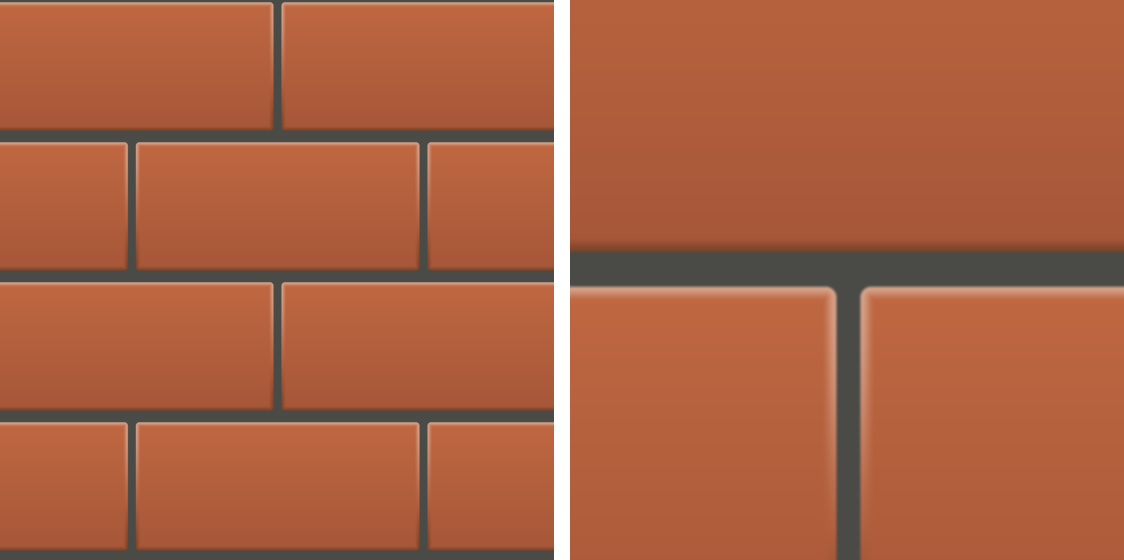
Left: the whole. Right: its middle third, enlarged.
A WebGL 1 fragment shader for this pattern:

```glsl
precision highp float;
// Running-bond wall of smooth terracotta bricks with bevelled rims and grey mortar.

uniform vec2 u_resolution;

// Lengths are in row heights
const float ROWS = 4.0;
const vec2 PITCH = vec2(2.083, 1.0);
const vec2 BRICK_HALF = vec2(1.013, 0.458);
const float CORNER_RADIUS = 0.026;
const float RIM_WIDTH = 0.036;
const float EVEN_JOINT = 1.982;
const float ODD_JOINT = 0.942;
const float TOP_OFFSET = 0.026;

const vec3 MORTAR = vec3(0.29, 0.29, 0.28);
const vec3 CLAY_TOP = vec3(0.75, 0.405, 0.255);
const vec3 CLAY_BOTTOM = vec3(0.65, 0.34, 0.22);
const vec3 RIM_LIGHT = vec3(0.84, 0.64, 0.54);
const vec3 RIM_SHADE = vec3(0.50, 0.27, 0.16);

float roundedBox(vec2 p, vec2 halfSize, float radius) {
  vec2 q = abs(p) - halfSize + radius;
  return length(max(q, 0.0)) + min(max(q.x, q.y), 0.0) - radius;
}

// Position relative to the centre of the nearest brick, y pointing down
vec2 brickCell(vec2 p) {
  float row = floor(p.y);
  float joint = mix(EVEN_JOINT, ODD_JOINT, mod(row, 2.0));
  return vec2(mod(p.x - joint, PITCH.x), p.y - row) - 0.5 * PITCH;
}

// Clay darkens downwards; the rim goes from lit at the top to shaded at the foot
vec3 brickColour(vec2 p, float dist, vec2 halfSize) {
  float fall = clamp(0.5 + 0.5 * p.y / halfSize.y, 0.0, 1.0);
  float rim = 1.0 - smoothstep(0.0, RIM_WIDTH, -dist);
  vec3 colour = mix(CLAY_TOP, CLAY_BOTTOM, fall);
  colour = mix(colour, RIM_LIGHT, rim * (1.0 - smoothstep(0.0, 0.75, fall)));
  return mix(colour, RIM_SHADE, rim * smoothstep(0.6, 1.0, fall));
}

void main() {
  float unit = u_resolution.y / ROWS;
  vec2 p = vec2(gl_FragCoord.x, u_resolution.y - gl_FragCoord.y) / unit;
  vec2 cell = brickCell(p + vec2(0.0, TOP_OFFSET));

  float dist = roundedBox(cell, BRICK_HALF, CORNER_RADIUS);
  float softness = max(0.75 / unit, 0.006);
  float coverage = 1.0 - smoothstep(-softness, softness, dist);

  vec3 clay = brickColour(cell, dist, BRICK_HALF);
  gl_FragColor = vec4(mix(MORTAR, clay, coverage), 1.0);
}
```
